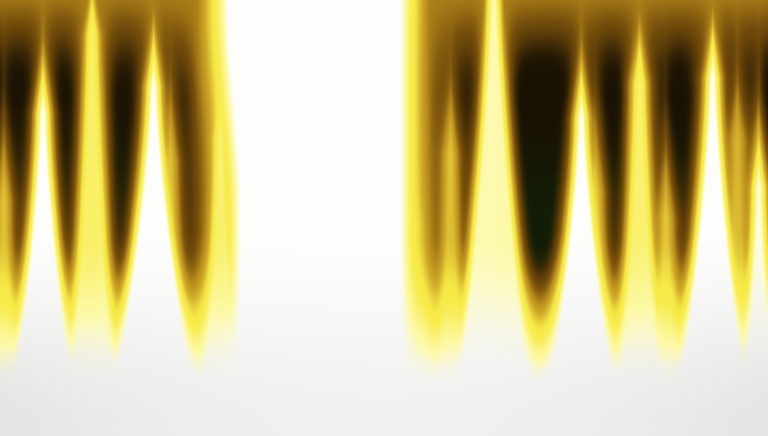
Give the GLSL for this background, as a Shadertoy shader.

```glsl
// Two curtains of golden fire hanging over a white ground, cut by rising pale spikes.
#define FALLOFF 0.018      // distance over which light turns to char
#define GAP_LEFT 0.317     // bounds of the open gap between the curtains
#define GAP_RIGHT 0.518
#define EDGE_SOFTNESS 0.34 // slower darkening beside the gap
#define TIP_Y 0.09         // lowest reach of the flames
#define CHAR_Y 0.47        // height at which they reach full depth
#define TOP_HAZE 0.49      // depth of the golden haze along the top
#define STREAK 0.15        // strength of the vertical streaks
#define CONTACT 0.0005     // smallest distance kept in the blend

// Spikes: centre x, apex y, half width at the base, warmth of the core
const vec4 SPIKES[9] = vec4[9](
    vec4(0.056, 0.74, 0.033, 0.000), vec4(0.120, 0.92, 0.022, 0.005),
    vec4(0.200, 0.80, 0.046, 0.000), vec4(0.287, 0.68, 0.017, 0.005),
    vec4(0.643, 1.02, 0.041, 0.003), vec4(0.757, 0.73, 0.037, 0.000),
    vec4(0.833, 0.81, 0.021, 0.005), vec4(0.928, 0.82, 0.038, 0.000),
    vec4(0.988, 0.57, 0.015, 0.002));

// Embers: small amber spikes, centre x and apex y
const vec2 EMBERS[7] = vec2[7](
    vec2(0.005, 0.54), vec2(0.222, 0.63), vec2(0.543, 0.48), vec2(0.587, 0.645),
    vec2(0.775, 0.56), vec2(0.867, 0.50), vec2(0.960, 0.68));

float hash(vec2 p) {
    return fract(sin(dot(p, vec2(127.1, 311.7))) * 43758.5453);
}

float noise(vec2 p) {
    vec2 i = floor(p), f = fract(p);
    f = f * f * (3.0 - 2.0 * f);
    return mix(mix(hash(i), hash(i + vec2(1, 0)), f.x),
               mix(hash(i + vec2(0, 1)), hash(i + vec2(1, 1)), f.x), f.y);
}

// Distance to a flaring spike with a pointed halo above; warmth lifts the core
float spikeDistance(vec2 p, vec2 apex, float halfWidth, float warmth) {
    float t = max((apex.y - p.y) / (apex.y - 0.12), 0.0);
    float above = max(p.y - apex.y, 0.0) * 0.08;
    float d = abs(p.x - apex.x) + above - halfWidth * pow(t, 1.4);
    return length(vec2(max(d, 0.0), warmth));
}

// Inverse power used to blend distances smoothly
float nearness(float d) {
    return pow(max(d, CONTACT), -4.0);
}

float flameDepth(vec2 p) {
    // Curtain edges beside the gap
    float left = GAP_LEFT - 0.017 * smoothstep(0.5, 1.0, p.y);
    float sum = nearness(EDGE_SOFTNESS * max(left - p.x, p.x - GAP_RIGHT));

    for (int i = 0; i < 9; i++) {
        vec4 s = SPIKES[i];
        sum += nearness(spikeDistance(p, s.xy, s.z, s.w));
    }
    for (int i = 0; i < 7; i++)
        sum += nearness(spikeDistance(p, EMBERS[i], 0.009, 0.010));

    float d = max(pow(sum, -0.25) - CONTACT, 0.0);
    d *= 1.0 + STREAK * (noise(p * vec2(50.0, 2.5)) - 0.5);
    float depth = 1.0 - exp(-pow(d / FALLOFF, 1.3));

    // Fade into the tips below and the haze above
    depth *= smoothstep(TIP_Y, CHAR_Y, p.y);
    return mix(depth, min(depth, TOP_HAZE), smoothstep(0.76, 1.04, p.y));
}

vec3 flameColor(float depth, vec3 ground) {
    const vec3 PALE = vec3(0.99, 0.98, 0.67);
    const vec3 YELLOW = vec3(0.97, 0.92, 0.28);
    const vec3 GOLD = vec3(0.77, 0.60, 0.13);
    const vec3 BROWN = vec3(0.47, 0.31, 0.04);
    const vec3 CHAR = vec3(0.10, 0.07, 0.012);
    vec3 c = mix(ground, PALE, smoothstep(0.0, 0.09, depth));
    c = mix(c, YELLOW, smoothstep(0.05, 0.23, depth));
    c = mix(c, GOLD, smoothstep(0.23, 0.45, depth));
    c = mix(c, BROWN, smoothstep(0.41, 0.62, depth));
    return mix(c, CHAR, smoothstep(0.56, 0.86, depth));
}

void mainImage(out vec4 fragColor, in vec2 fragCoord) {
    vec2 uv = fragCoord / iResolution.xy;

    // White ground, greyer toward the lower corners
    float shade = smoothstep(0.5, 0.0, uv.y) * (0.05 + 0.2 * pow(abs(uv.x - 0.5), 2.0));
    vec3 ground = vec3(0.993, 0.993, 0.99) - shade;

    float depth = flameDepth(uv);
    vec3 color = flameColor(depth, ground);

    // Faint green in the deepest folds
    float fold = smoothstep(0.65, 0.85, depth) * smoothstep(0.75, 0.5, uv.y);
    color += vec3(-0.03, 0.04, 0.01) * fold;

    fragColor = vec4(clamp(color, 0.0, 1.0), 1.0);
}
```
